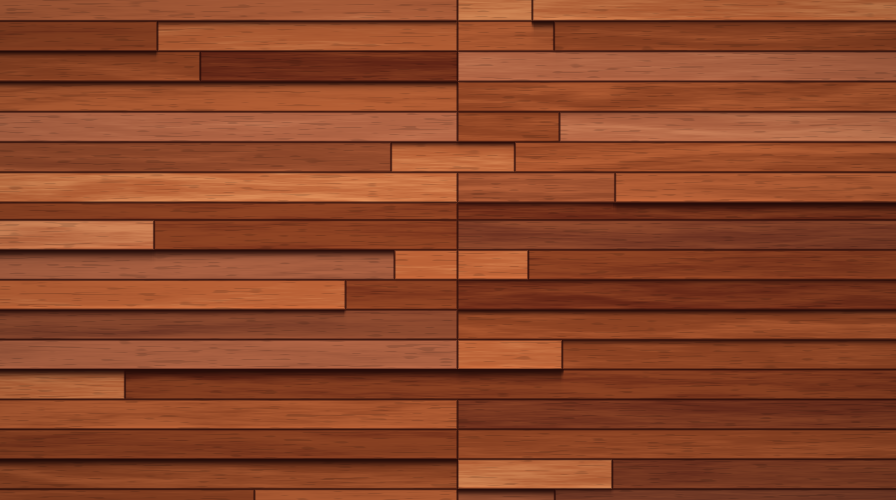
Reproduce this texture procedurally as a Shadertoy shader.

```glsl
// Wall of stacked, staggered hardwood planks in warm red-brown tones with shadowed steps.

const float WIDTH = 1.79;   // canvas width when its height is 1
const float SEAM = 0.914;   // vertical joint shared by most rows

float hash(vec2 p) {
    vec3 q = fract(vec3(p.xyx) * 0.1031);
    q += dot(q, q.yzx + 33.33);
    return fract((q.x + q.y) * q.z);
}

float noise(vec2 p) {
    vec2 i = floor(p), f = fract(p);
    f = f * f * (3.0 - 2.0 * f);
    return mix(mix(hash(i), hash(i + vec2(1, 0)), f.x),
               mix(hash(i + vec2(0, 1)), hash(i + vec2(1, 1)), f.x), f.y);
}

float fbm(vec2 p) {
    float sum = 0.0, amp = 0.5;
    for (int i = 0; i < 4; i++) {
        sum += amp * noise(p);
        p = p * 2.03 + 17.3;
        amp *= 0.5;
    }
    return sum;
}

// Row index, top and height; y runs downward and one slim row breaks the even pitch
vec3 rowAt(float y) {
    if (y < 0.405) {
        float k = floor((y - 0.042) / 0.0605);
        return vec3(k + 1.0, 0.042 + k * 0.0605, 0.0605);
    }
    if (y < 0.44) return vec3(7.0, 0.405, 0.035);
    float k = floor((y - 0.44) / 0.0598);
    return vec3(k + 8.0, 0.44 + k * 0.0598, 0.0598);
}

void cutAt(float c, float x, inout vec2 span) {
    if (c <= x) span.x = max(span.x, c);
    else span.y = min(span.y, c);
}

// Left end, right end, random id and relief of the plank at x
vec4 plankAt(float row, float x) {
    vec2 span = vec2(-0.1, WIDTH + 0.1);
    bool bridged = hash(vec2(row, 3.7)) < 0.12;
    if (!bridged) cutAt(SEAM, x, span);
    if (bridged || hash(vec2(row, 11.2)) < 0.62)
        cutAt(mix(0.22, 0.8, hash(vec2(row, 23.9))), x, span);
    if (hash(vec2(row, 41.5)) < 0.4)
        cutAt(SEAM + mix(0.08, 0.32, hash(vec2(row, 57.1))), x, span);
    float id = hash(vec2(row * 7.0 + 5.0, floor(span.x * 91.0) + 40.0));
    return vec4(span, id, hash(vec2(id * 310.0, row + 8.0)));
}

vec3 woodRamp(float t) {
    vec3 c = mix(vec3(0.37, 0.14, 0.08), vec3(0.53, 0.25, 0.13), smoothstep(0.0, 0.35, t));
    c = mix(c, vec3(0.69, 0.36, 0.20), smoothstep(0.35, 0.68, t));
    return mix(c, vec3(0.84, 0.54, 0.34), smoothstep(0.68, 1.0, t));
}

void mainImage(out vec4 fragColor, in vec2 fragCoord) {
    vec2 p = fragCoord / iResolution.xy * vec2(WIDTH, 1.0);
    p.y = 1.0 - p.y;
    float px = 1.0 / iResolution.y;

    vec3 row = rowAt(p.y);
    vec4 plank = plankAt(row.x, p.x);
    float id = plank.z;
    float fromTop = p.y - row.y, fromBottom = row.z - fromTop;

    // Long grain: broad bands, bent growth rings and fine fibres
    vec2 g = p + vec2(id * 37.0, id * 91.0);
    float bend = fbm(g * vec2(1.6, 9.0));
    float bands = fbm(vec2(g.x * 1.8, g.y * 45.0 + bend * 5.0));
    float rings = sin(g.y * 170.0 + bend * 22.0 + g.x * 2.0);
    float fibres = fbm(vec2(g.x * 16.0, g.y * 330.0));
    float pores = smoothstep(0.72, 0.9, noise(vec2(g.x * 28.0, g.y * 420.0)));

    float figure = hash(vec2(id * 530.0, 2.0));
    float tone = 0.1 + 0.75 * id + 0.36 * (bands - 0.47)
               + 0.06 * figure * rings + 0.2 * (fibres - 0.47);
    vec3 col = woodRamp(tone);

    // Some planks lean to a dusty rose
    float rose = smoothstep(0.6, 0.95, hash(vec2(id * 770.0, 9.0)));
    col = mix(col, vec3(0.66, 0.40, 0.31) * (0.65 + 0.45 * tone), 0.55 * rose);
    col *= 1.0 - 0.12 * pores;

    // Raised planks shade the row beneath, softened at their ends
    float drop = 0.0;
    for (float s = -1.5; s <= 1.5; s += 1.0)
        drop += 0.25 * max(plankAt(row.x - 1.0, p.x + s * 0.0022).w - plank.w, 0.0);
    float shade = smoothstep(0.05, 0.4, drop) * exp(-pow(fromTop / (0.005 + 0.009 * drop), 2.0));
    col = mix(col, vec3(0.13, 0.035, 0.025), 0.9 * shade);
    col *= 1.0 - 0.22 * drop * exp(-fromTop / 0.018);

    // Lit lower lip, then thin dark joints
    col *= 1.0 + 0.1 * plank.w * exp(-pow((fromBottom - 0.005) / 0.003, 2.0));
    float endGap = min(p.x - plank.x, plank.y - p.x);
    float gap = min(endGap, min(fromTop, fromBottom));
    col = mix(vec3(0.15, 0.04, 0.03), col, 0.2 + 0.8 * smoothstep(0.0, 0.0018 + px, gap));

    // Gentle falloff of light to the borders
    vec2 c = p / vec2(WIDTH, 1.0) - 0.5;
    col *= 1.06 - 0.42 * dot(c, c);
    fragColor = vec4(clamp(col, 0.0, 1.0), 1.0);
}
```
